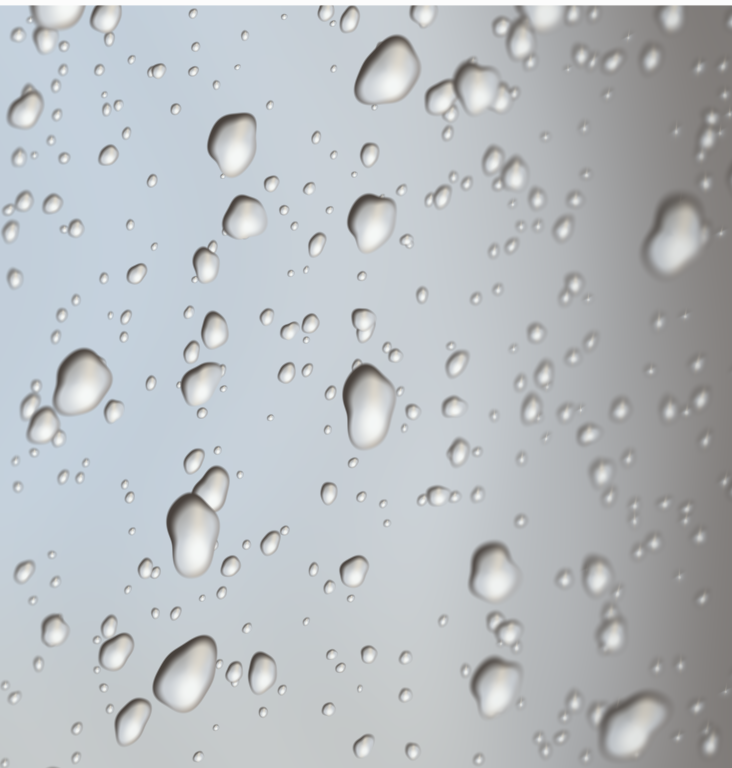
A WebGL 2 fragment shader for this texture:

```glsl
#version 300 es
precision highp float;
// Water drops on a window in front of a soft blue-grey to brown-grey backdrop.
// Four jittered cell grids scatter drops from specks to large blobs; each drop
// is a wobbly disc with a dark upper-left crescent, and focus fades to the right.
uniform vec2 u_resolution;
out vec4 fragColor;

vec3 hash3(vec2 cell) {
    vec3 k = vec3(dot(cell, vec2(127.1, 311.7)),
                  dot(cell, vec2(269.5, 183.3)),
                  dot(cell, vec2(419.2, 371.9)));
    return fract(sin(k) * 43758.545);
}

// Blurred backdrop: cool on the left, falling off to warm grey on the right
vec3 backdrop(vec2 p) {
    float bow = p.x + 0.24 * (p.y - 0.42) * (p.y - 0.42);
    vec3 col = mix(vec3(0.765, 0.815, 0.86), vec3(0.79, 0.815, 0.835),
                   smoothstep(0.1, 0.6, p.x));
    col = mix(col, vec3(0.77, 0.78, 0.775), 0.8 * smoothstep(0.4, 0.0, p.y));
    col = mix(col, vec3(0.68, 0.69, 0.70), smoothstep(0.54, 0.82, bow));
    col = mix(col, vec3(0.50, 0.485, 0.475), smoothstep(0.73, 1.0, bow));
    return col + 0.006 * sin(p.x * 23.0 + 2.0 * sin(p.y * 7.0));
}

// Half-width of the edge blur: sharpest left of centre
float defocus(float x) {
    return 0.0018 + 0.0085 * smoothstep(0.42, 0.9, x)
                  + 0.0025 * smoothstep(0.2, 0.0, x);
}

// Colour and coverage of one drop; q is in radii, soft is the blur in radii
vec4 waterDrop(vec2 q, vec3 rnd, float wobble, float soft) {
    // Outline: slanted, taller than wide, bent by layered sines
    q.x -= 0.25 * rnd.z * q.y;
    q.y /= mix(0.95, 1.4, rnd.x);
    float a = atan(q.y, q.x);
    float outline = 1.0 + wobble * (sin(2.0 * a + 6.3 * rnd.y)
                  + 0.7 * sin(3.0 * a + 6.3 * rnd.z)
                  + 0.35 * sin(5.0 * a + 6.3 * rnd.x));
    q /= outline;
    float cover = smoothstep(soft, -soft, length(q) - 1.0);

    // Refracted scene: grey above, cream streak, white pool at lower right
    float down = dot(q, vec2(0.45, -0.89));
    vec3 col = mix(vec3(0.64, 0.64, 0.63), vec3(0.80, 0.82, 0.84),
                   smoothstep(-0.8, 0.1, down));
    float streak = exp(-12.0 * pow(q.x - 0.15 - 0.3 * (rnd.y - 0.5), 2.0));
    col = mix(col, vec3(0.90, 0.87, 0.81), 0.7 * streak);
    float pool = smoothstep(0.75, 0.1, length(q - vec2(0.2, -0.42)));
    col = mix(col, vec3(0.96, 0.97, 0.965), pool);

    // Dark rims: broad at upper left, thin brown on the right
    float w = 0.16 + 0.4 * soft;
    float crescent = smoothstep(1.0 - w, 1.0 + w, length(q - vec2(0.22, -0.19)));
    float thin = smoothstep(1.0 - w, 1.0 + w, length(q + vec2(0.13, -0.05)));
    col = mix(col, vec3(0.48, 0.43, 0.39), 0.75 * thin * rnd.y / (1.0 + soft));
    col = mix(col, vec3(0.23, 0.20, 0.18), 0.92 * crescent / (1.0 + 0.9 * soft));
    return vec4(col, cover);
}

void main() {
    vec2 p = gl_FragCoord.xy / u_resolution.y;
    float pixel = 1.0 / u_resolution.y;
    vec3 col = backdrop(p);
    float light = mix(1.0, dot(col, vec3(0.333)) / 0.81, 0.3);

    // Layers from the finest specks to the largest drops
    for (int layer = 0; layer < 4; layer++) {
        float level = float(layer);
        float size = 0.03 * pow(1.85, level);
        vec2 grid = p / size + 17.0 * level;
        for (int j = -1; j <= 1; j++)
        for (int i = -1; i <= 1; i++) {
            vec2 cell = floor(grid) + vec2(i, j);
            vec3 place = hash3(cell + 5.3 * level);
            vec3 shape = hash3(cell + 91.7 + level);
            if (place.z > 0.19 + 0.09 * level) continue;
            vec2 centre = cell + 0.2 + 0.6 * place.xy;
            float radius = mix(0.1, 0.23, shape.y);
            float blur = max(defocus(p.x), pixel);
            vec4 drop = waterDrop((grid - centre) / radius, shape,
                                  0.03 + 0.025 * level, blur / (radius * size));
            col = mix(col, drop.rgb * light, drop.a);
        }
    }

    // Pale strip along the top border
    col = mix(col, vec3(0.99), smoothstep(-pixel, pixel, p.y - 0.993));
    fragColor = vec4(clamp(col, 0.0, 1.0), 1.0);
}
```
